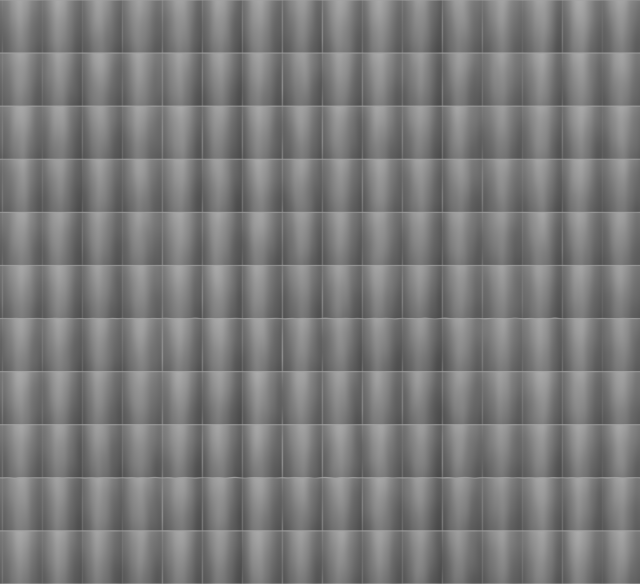
Write a WebGL 2 fragment shader that draws this pattern.

```glsl
#version 300 es
precision highp float;

#define COUNT vec2(16.0, 11.0)
#define SEAM_SHIFT vec2(0.06, 0.0)
#define DARK 0.33
#define LIGHT 0.562
#define TOP_GLOW 0.145
#define SEAM_WIDTH vec2(0.018, 0.009)
#define SEAM_TONE 0.63
#define FLANK_LIFT 0.36
#define TILE_VARIATION 0.022
#define BROAD_VARIATION 0.035
#define STREAKS 0.02

uniform vec2 u_resolution;
out vec4 outColor;

vec2 hash2(vec2 p) {
    vec3 q = fract(p.xyx * vec3(0.1031, 0.1030, 0.0973));
    q += dot(q, q.yzx + 33.33);
    return fract((q.xx + q.yz) * q.zy);
}

float slope(vec2 node, vec2 offset, vec2 period) {
    float angle = 6.28319 * hash2(mod(node, period) + 7.0).x;
    return dot(vec2(cos(angle), sin(angle)), offset);
}

// Gradient noise that wraps after a whole number of cells
float noise(vec2 uv, vec2 period) {
    vec2 p = uv * period;
    vec2 i = floor(p), f = p - i;
    vec2 w = f * f * f * (f * (f * 6.0 - 15.0) + 10.0);
    vec2 e = vec2(1.0, 0.0);
    float low = mix(slope(i, f, period), slope(i + e.xy, f - e.xy, period), w.x);
    float high = mix(slope(i + e.yx, f - e.yx, period), slope(i + e.xx, f - e.xx, period), w.x);
    return mix(low, high, w.y);
}

// Rounded panel: dark on both flanks, a bright ridge left of the middle
float ridge(float u, float peak) {
    return smoothstep(-0.12, peak, u) * (1.0 - smoothstep(peak, 1.0, u));
}

// Soft line that keeps its strength when thinner than a pixel
float line(float dist, float halfWidth, float pixel) {
    float reach = halfWidth + 0.8 * pixel;
    return (1.0 - smoothstep(0.0, reach, dist)) * min(1.0, 2.5 * halfWidth / pixel);
}

void main() {
    vec2 uv = gl_FragCoord.xy / u_resolution;
    vec2 pixel = COUNT / u_resolution;
    vec2 grid = uv * COUNT - SEAM_SHIFT;

    // Straight seams, two of the level ones slightly ragged
    vec2 seam = mod(floor(grid + 0.5), COUNT);
    float ragged = step(abs(abs(seam.y - 3.5) - 1.5), 0.1);
    grid.y += 0.015 * ragged * noise(uv, COUNT * vec2(4.0, 1.0));

    vec2 id = mod(floor(grid), COUNT);
    vec2 cell = fract(grid);
    vec2 tile = hash2(id + 3.0) - 0.5;
    vec2 column = hash2(vec2(id.x, 83.0)) - 0.5;
    vec2 seamHash = hash2(vec2(seam.x, 19.0));

    // Panel shading; each upright seam has its own depth of shadow
    float peak = 0.45 + 0.1 * column.x + 0.05 * tile.x;
    float body = ridge(cell.x, peak);
    body = mix(body, 1.0, FLANK_LIFT * seamHash.y * (1.0 - body));
    float shade = mix(DARK, LIGHT, body);
    float height = mix(1.0, cell.y, smoothstep(0.0, pixel.y, cell.y));
    shade *= 1.0 + TOP_GLOW * (2.0 * height - 1.0);

    // Tone differs by tile and over wide areas
    shade += TILE_VARIATION * (tile.y + column.y) * smoothstep(0.0, 0.3, cell.x);
    shade += BROAD_VARIATION * noise(uv, vec2(5.0, 4.0));
    shade += STREAKS * noise(uv, COUNT * vec2(6.0, 1.0));
    shade += STREAKS * noise(uv, COUNT * vec2(2.0));

    // Pale seams, the upright ones fading in and out
    vec2 dist = 0.5 - abs(cell - 0.5);
    float upright = 0.1 + 0.4 * seamHash.x;
    upright *= clamp(0.8 + 1.6 * noise(uv, COUNT), 0.1, 1.3) * mix(1.25, 0.75, cell.y);
    float level = 0.6 + (0.3 + 0.4 * ragged) * noise(uv, COUNT * vec2(3.0, 1.0));
    shade = mix(shade, SEAM_TONE, upright * line(dist.x, SEAM_WIDTH.x, pixel.x));
    shade = mix(shade, SEAM_TONE, level * line(dist.y, SEAM_WIDTH.y, pixel.y));

    outColor = vec4(vec3(clamp(shade, 0.0, 1.0)), 1.0);
}
```
